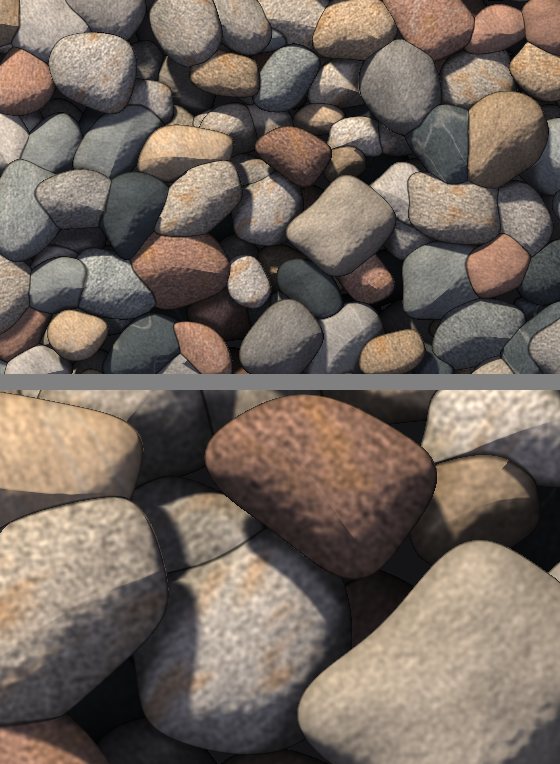
Top, the full canvas; bottom, a detail of the centre.
A WebGL 2 fragment shader for this texture:

```glsl
#version 300 es
precision highp float;
uniform vec2 u_resolution;
out vec4 fragColor;

const float CELL_TOP = 0.172;     // stone spacing, in canvas heights
const float CELL_LOW = 0.130;
const float JITTER = 0.46;
const float THICKNESS = 0.80;     // dome height relative to half width
const float BASE_RANGE = 0.10;    // spread of the resting heights
const float GROUND = -0.15;
const vec3 SUN_DIR = vec3(-0.36, 0.77, 0.527);
const vec3 SUN = vec3(0.70, 0.645, 0.54);
const vec3 SKY = vec3(0.47, 0.48, 0.555);
const vec3 RUST = vec3(0.55, 0.41, 0.27);
const vec3 CREVICE = vec3(0.08, 0.078, 0.085);
const vec3 STONES[8] = vec3[8](
  vec3(0.56, 0.55, 0.53), vec3(0.74, 0.71, 0.66), vec3(0.70, 0.66, 0.60),
  vec3(0.64, 0.50, 0.43), vec3(0.29, 0.32, 0.33), vec3(0.53, 0.55, 0.54),
  vec3(0.70, 0.61, 0.50), vec3(0.66, 0.64, 0.61));

struct Stone { vec2 offset; vec2 radius; mat2 turn; float base; vec3 cut; };

vec3 hash3(vec3 k) {
  uvec3 v = uvec3(ivec3(k) + 4096) * 1664525u + 1013904223u;
  v.x += v.y * v.z; v.y += v.z * v.x; v.z += v.x * v.y;
  v ^= v >> 16u;
  v.x += v.y * v.z; v.y += v.z * v.x; v.z += v.x * v.y;
  return vec3(v >> 8u) / 16777216.0;
}

float corner(vec2 cell, vec2 offset) {
  return dot(hash3(vec3(cell, 77.0)).xy * 2.0 - 1.0, offset);
}

float gradientNoise(vec2 p) {
  vec2 i = floor(p), f = p - i, u = f * f * (3.0 - 2.0 * f);
  vec2 e = vec2(1.0, 0.0);
  return mix(mix(corner(i, f), corner(i + e, f - e), u.x),
             mix(corner(i + e.yx, f - e.yx), corner(i + 1.0, f - 1.0), u.x), u.y);
}

mat2 facing(vec2 v) { v = normalize(v); return mat2(v.x, -v.y, v.y, v.x); }

vec2 toGrid(vec2 p, float layer) {
  return p / mix(CELL_TOP, CELL_LOW, layer) + layer * 0.37;
}

// Pose of the stone in one grid cell; key.z is the layer (0 top, 1 low)
Stone place(vec2 p, vec3 key) {
  vec3 slot = key * vec3(1.0, 1.0, 8.0);
  vec3 spot = hash3(slot);
  vec3 form = hash3(slot + vec3(0.0, 0.0, 1.0));
  vec3 cut = hash3(slot + vec3(0.0, 0.0, 2.0));
  float cell = mix(CELL_TOP, CELL_LOW, key.z);
  vec2 center = key.xy + 0.5 + JITTER * (spot.xy - 0.5);
  center.x += 0.5 * mod(key.y, 2.0) - 0.25;
  vec2 radius = cell * mix(0.43, 0.80, form.x) * vec2(1.0, mix(0.58, 0.93, form.y));
  mat2 turn = facing(vec2(1.0, 2.2 * (form.z - 0.5)));
  return Stone(cell * (toGrid(p, key.z) - center), radius, turn,
               spot.z * BASE_RANGE - 0.085 * key.z, cut);
}

// x: height of the dome, y: radial position, 1 at the rim
vec2 dome(Stone s) {
  vec2 q = s.turn * s.offset / s.radius;
  q.y *= 1.0 + 0.4 * (s.cut.x - 0.5) * q.x;
  q += 0.085 * sin(q.yx * vec2(2.6, 3.1) + 6.28 * s.cut.yz);
  vec2 sq = q * q;
  float d = mix(sq.x + sq.y, length(sq), s.cut.y);
  float bulge = sqrt(max(1.0 - d * (0.7 + 0.3 * d), 0.0));
  float tilt = 0.02 * dot(q, s.cut.xz - 0.5);
  // Worn facet on the lower side
  vec2 fall = normalize(vec2(s.cut.y - 0.5, -s.cut.x - 0.1));
  float facet = 0.5 * s.cut.z * max(dot(q, fall) - 0.1, 0.0);
  return vec2(s.base + s.radius.y * (THICKNESS * bulge - facet) + tilt, sqrt(d));
}

// Blocking of the sun ray by one stone, taken as an ellipsoid
float shadow(vec2 p, float z, vec3 key) {
  Stone s = place(p, key);
  vec3 size = vec3(s.radius, s.radius.y * THICKNESS);
  vec3 o = vec3(s.turn * s.offset, z - s.base) / size;
  vec3 d = vec3(s.turn * SUN_DIR.xy, SUN_DIR.z) / size;
  float along = min(dot(o, d), 0.0);
  float miss = sqrt(max(dot(o, o) - along * along / dot(d, d), 0.0));
  return along < 0.0 ? 1.0 - smoothstep(0.97, 1.06, miss) : 0.0;
}

float relief(vec2 p) {
  return 0.0022 * gradientNoise(p * 27.0) + 0.0010 * gradientNoise(p * 90.0);
}

vec3 stoneColor(vec2 p, vec3 key) {
  vec3 kind = hash3(key * vec3(1.0, 1.0, 8.0) + vec3(0.0, 0.0, 3.0));
  vec2 t = facing(kind.yz - 0.45) * p * vec2(1.0, 2.0) + kind.xz * 20.0;
  vec3 c = STONES[int(kind.x * 7.99)] * mix(0.86, 1.08, kind.z);
  float blotch = 0.7 * gradientNoise(t * 11.0) + 0.4 * gradientNoise(t * 29.0);
  float grain = gradientNoise(t * 80.0) + gradientNoise(p * 180.0);
  float warm = step(0.05, c.r - c.b) * step(0.4, kind.y);
  c = mix(c, RUST, 0.6 * warm * smoothstep(0.0, 0.4, blotch));
  float vein = 1.0 - smoothstep(0.0, 0.035, abs(gradientNoise(t * 6.0) + 0.15 * blotch));
  c = mix(c, vec3(0.72, 0.70, 0.66), 0.35 * vein * step(0.72, kind.z));
  return c * (1.0 + 0.26 * blotch + mix(0.14, 0.38, kind.y) * grain);
}

void main() {
  vec2 p = gl_FragCoord.xy / u_resolution.y;
  // Highest stone, the one below it, and the dark skirt around raised stones
  float z = GROUND, below = GROUND, skirt = GROUND, rim = 0.0;
  vec3 key = vec3(0.0, 0.0, -1.0);
  for (int k = 0; k < 18; k++) {
    float layer = float(k / 9);
    vec3 other = vec3(floor(toGrid(p, layer)) + vec2(k % 3, (k / 3) % 3) - 1.0, layer);
    Stone s = place(p, other);
    vec2 h = dome(s);
    if (h.y > 1.0) skirt = max(skirt, s.base + 0.01 - 0.13 * (h.y - 1.0));
    else if (h.x > z) { below = z; z = h.x; key = other; rim = (1.0 - h.y) * s.radius.y; }
    else below = max(below, h.x);
  }
  if (key.z < 0.0) { fragColor = vec4(CREVICE, 1.0); return; }
  // Surface normal
  vec2 e = vec2(0.002, 0.0);
  vec2 slope = vec2(dome(place(p + e, key)).x, dome(place(p + e.yx, key)).x) - z;
  slope += vec2(relief(p + e), relief(p + e.yx)) - relief(p);
  vec3 normal = normalize(vec3(-slope / e.x, 1.0));
  // Cast shadows from stones towards the sun
  float lit = 1.0;
  for (int k = 0; k < 20; k++) {
    vec3 other = vec3(floor(toGrid(p, 0.0)) + vec2(k % 4 - 2, k / 4 - 1), 0.0);
    if (other != key) lit = min(lit, 1.0 - shadow(p, z, other));
  }
  // Light and contact darkening
  float open = mix(0.25, 1.0, smoothstep(-0.09, 0.04, z)) * mix(0.45, 1.0, normal.z);
  open *= 1.0 - 0.5 * smoothstep(0.0, 0.035, skirt - z);
  float crease = mix(0.45, 1.0, smoothstep(0.0, 0.007, z - below));
  float toSun = dot(normal, SUN_DIR);
  float sun = lit * smoothstep(0.0, 0.2, toSun) * (0.5 + 0.7 * toSun);
  vec3 color = stoneColor(p, key) * (SKY * open + SUN * sun) * crease;
  color *= mix(0.45, 1.0, smoothstep(0.0, 1.8 / u_resolution.y, rim));
  fragColor = vec4(clamp(color, 0.0, 1.0), 1.0);
}
```
